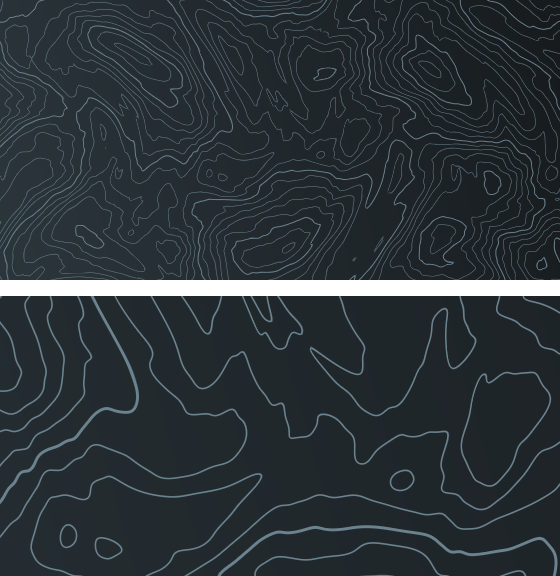
Top: the whole. Bottom: its middle third, enlarged.
A WebGL 1 fragment shader for this pattern:

```glsl
precision highp float;
// Topographic contour lines over a dark slate gradient.
// Terrain height is a sum of turned, bent sine layers; each whole level
// is inked as a hairline, and every fifth level as a bolder index line.

uniform vec2 u_resolution;

#define TERRAIN_SCALE 5.4   // frequency of the broadest hills
#define RELIEF 5.0          // height of those hills, in contour levels
#define LAYER_GAIN 0.45     // height of each layer relative to the last
#define LAYER_ZOOM 1.76     // frequency of each layer relative to the last
#define BEND 0.45           // how far each layer is bent by its own waves
#define THIN_WIDTH 0.0019   // line widths, relative to the canvas height
#define BOLD_WIDTH 0.0035
#define INDEX_STEP 5.0      // levels between bold lines
#define SLATE_LIGHT vec3(0.168, 0.210, 0.232)
#define SLATE_DARK vec3(0.088, 0.103, 0.115)
#define INK vec3(0.42, 0.51, 0.56)

// Terrain height in contour levels.
float terrain(vec2 p) {
  mat2 turn = LAYER_ZOOM * mat2(0.62, 0.785, -0.785, 0.62);
  vec2 q = p * TERRAIN_SCALE + vec2(2.3, 7.1);
  float height = 0.0;
  float amplitude = RELIEF;
  for (int i = 0; i < 6; i++) {
    float phase = float(i) * 1.9;
    q += BEND * sin(q.yx * vec2(1.13, 0.91) + vec2(phase, 1.3 - phase));
    height += amplitude * sin(q.x) * sin(q.y);
    q = turn * q + vec2(1.7, 4.1);
    amplitude *= LAYER_GAIN;
  }
  return height;
}

// Share of a one-pixel box covered by a line; all lengths in pixels.
float lineCoverage(float dist, float width) {
  float halfWidth = 0.5 * width;
  return clamp(dist + 0.5, -halfWidth, halfWidth)
       - clamp(dist - 0.5, -halfWidth, halfWidth);
}

void main() {
  vec2 uv = gl_FragCoord.xy / u_resolution;
  vec2 p = gl_FragCoord.xy / u_resolution.y;
  float pixel = 1.0 / u_resolution.y;

  // Distance in pixels to the nearest level, from the local slope.
  float height = terrain(p);
  vec2 slope = vec2(terrain(p + vec2(pixel, 0.0)),
                    terrain(p + vec2(0.0, pixel))) - height;
  float level = floor(height + 0.5);
  float dist = abs(height - level) / max(length(slope), 1e-4);

  // Hairlines, with bold index lines at regular levels.
  float isIndex = 1.0 - step(0.5, mod(level + 0.25, INDEX_STEP));
  float width = mix(THIN_WIDTH, BOLD_WIDTH, isIndex) * u_resolution.y;
  float ink = lineCoverage(dist, width);

  // Slate ground, lighter towards the lower left.
  vec3 ground = mix(SLATE_LIGHT, SLATE_DARK, 0.88 * uv.x + 0.12 * uv.y);
  gl_FragColor = vec4(mix(ground, INK, ink), 1.0);
}
```
